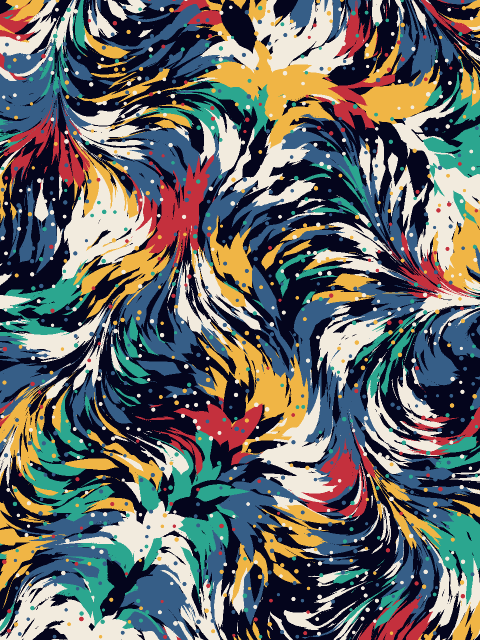
This pattern is drawn by a Shadertoy shader. Its source:

```glsl
// Feathery tapered brush strokes swept along a swirling flow, sprinkled with dots.

const vec3 NIGHT = vec3(.015, .02, .11);
const float STEP = .006;

vec3 hash3(vec2 p) {
    vec3 v = fract(p.xyx * vec3(.1031, .1030, .0973));
    v += dot(v, v.yzx + 33.33);
    return fract((v.xxy + v.yzz) * v.zyx);
}

vec3 ink(float t) {
    if (t < .30) return vec3(.95, .92, .87);  // cream
    if (t < .57) return vec3(.21, .37, .53);  // slate blue
    if (t < .75) return vec3(.94, .71, .27);  // gold
    if (t < .90) return vec3(.17, .65, .56);  // jade
    return vec3(.77, .19, .24);               // crimson
}

// Unit direction of the flow
vec2 flow(vec2 p) {
    float a = 1.2 + 1.4 * sin(7.1 * p.x + 1.5 * sin(4. * p.y + 1.))
            + 1.4 * sin(7.7 * p.y - 2.6 * p.x + 1.2 * sin(5. * p.x + 2.))
            + .35 * sin(19. * p.x + 15. * p.y);
    return vec2(cos(a), sin(a));
}

// Cellular patches that give neighbouring strokes a shared ink
float patchTone(vec2 p) {
    p *= 8.;
    vec2 base = floor(p);
    float nearest = 9., tone = 0.;
    for (int y = -1; y <= 1; y++)
    for (int x = -1; x <= 1; x++) {
        vec2 cell = base + vec2(x, y);
        float d = length(cell + hash3(cell + 70.).xy - p);
        if (d < nearest) {
            nearest = d;
            tone = fract(dot(cell, vec2(.755, .57)));
        }
    }
    return tone;
}

// Walk upstream and keep the topmost stroke whose body covers p
vec3 strokes(vec2 p) {
    vec2 q = p, home = vec2(0);
    vec3 seed = vec3(0);
    float top = -1.;
    for (int k = 0; k < 24; k++) {
        vec2 dir = flow(q);
        for (int layer = 0; layer < 3; layer++) {
            float l = float(layer);
            float size = .046 - .014 * l;
            float a = .5 + 1.1 * l;
            mat2 turn = mat2(cos(a), sin(a), -sin(a), cos(a));
            vec2 grid = turn * q / size, axis = turn * dir;
            vec2 cell = floor(grid);
            vec3 h = hash3(cell + 41. * l);
            if (layer == 2 && fract(h.z * 31.) > .55) continue;

            vec2 off = grid - cell - .36 - .28 * h.xy;
            float along = dot(off, axis) * size;
            float side = abs(dot(off, vec2(-axis.y, axis.x)));
            float t = (float(k) * STEP + along) / (.07 + .07 * h.z);
            float halfWidth = .42 * smoothstep(0., .28, t) * (1. - t);
            float rank = fract(h.z * 57.) - .15 * l;
            if (abs(along) < .55 * STEP && side < halfWidth && rank > top) {
                top = rank;
                seed = h;
                home = (cell + .5) * size * turn;
            }
        }
        q -= dir * STEP;
    }
    float shade = .36 + .25 * sin(9. * home.x + 2.) * sin(8. * home.y + 1.);
    if (top < -.9 || fract(seed.y * 43.) < shade) return NIGHT;
    return ink(patchTone(home + .05 * (seed.xy - .5)));
}

void mainImage(out vec4 fragColor, in vec2 fragCoord) {
    // Four samples smooth the stroke edges
    vec3 color = vec3(0);
    for (int i = 0; i < 4; i++) {
        vec2 shift = vec2(i % 2, i / 2) * .5 - .25;
        color += .25 * strokes((fragCoord + shift) / iResolution.x);
    }

    // Scattered dots
    vec2 p = fragCoord / iResolution.x;
    float pixel = 1. / iResolution.x;
    vec2 cell = floor(p / .025);
    vec3 h = hash3(cell + 200.);
    if (h.z < .62) {
        vec2 center = (cell + .2 + .6 * h.xy) * .025;
        float radius = .0032 + .0016 * fract(h.x * 37.);
        float d = length(p - center) - radius;
        color = mix(color, ink(fract(h.z * 71.)), smoothstep(.5, -.5, d / pixel));
    }
    fragColor = vec4(color, 1);
}
```
